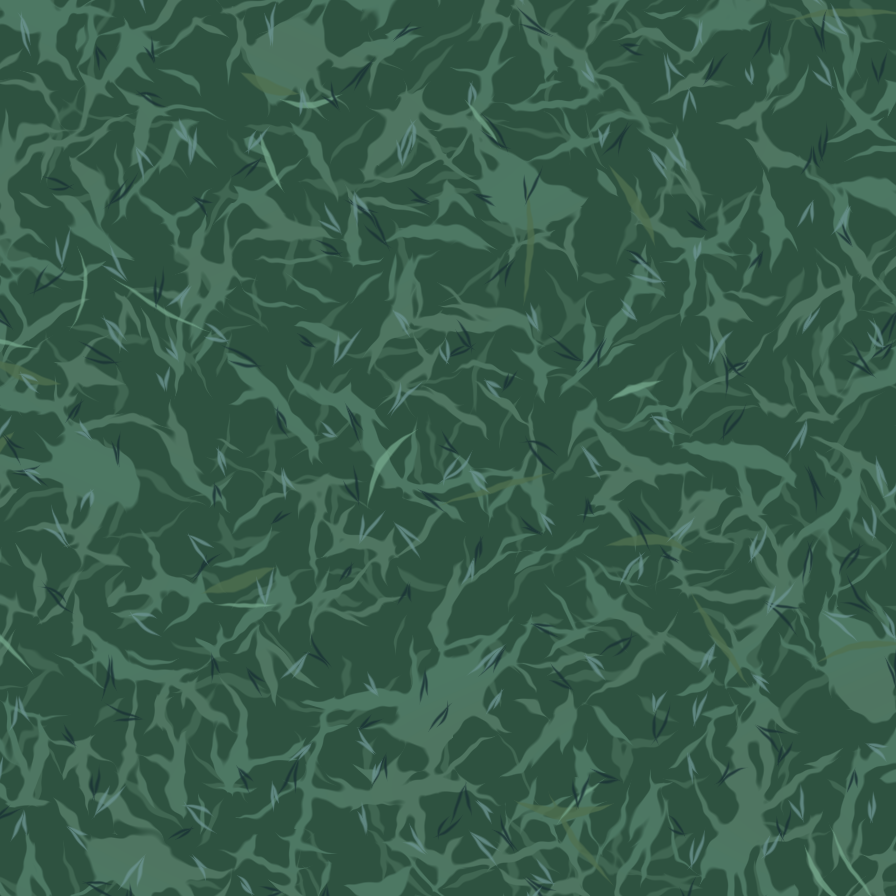
A WebGL 2 fragment shader for this texture:

```glsl
#version 300 es
precision highp float;
// Tangled ragged grass blades on deep green, with fine dark and pale forked straws.

uniform vec2 u_resolution;
out vec4 outColor;

const float TAU = 6.2831853;
const vec3 GROUND = vec3(0.18, 0.32, 0.25);
const vec3 DIM_BLADE = vec3(0.25, 0.40, 0.32);
const vec3 BLADE = vec3(0.31, 0.46, 0.38);
const vec3 OLIVE = vec3(0.31, 0.44, 0.31);
const vec3 DARK_STRAW = vec3(0.10, 0.20, 0.21);
const vec3 PALE_STRAW = vec3(0.42, 0.58, 0.57);
const vec3 MINT = vec3(0.46, 0.66, 0.55);

vec3 hash3(vec2 cell, float seed) {
  vec3 q = fract((cell.xyx + seed) * vec3(0.1031, 0.1030, 0.0973));
  q += dot(q, q.yxz + 33.33);
  return fract((q.xxy + q.yzz) * q.zyx);
}

vec2 rotate(vec2 p, float angle) {
  float c = cos(angle), s = sin(angle);
  return vec2(c * p.x + s * p.y, c * p.y - s * p.x);
}

float smoothMin(float a, float b, float k) {
  float h = max(k - abs(a - b), 0.0) / k;
  return min(a, b) - 0.25 * k * h * h;
}

// Layered sines that roughen outlines
vec2 ragged(vec2 p, float amount, float frequency) {
  for (int i = 0; i < 4; i++) {
    p += amount * sin(rotate(p.yx, 0.9 + float(i) * 1.7) * frequency + float(i) * 2.3);
    amount *= 0.6;
    frequency *= 1.83;
  }
  return p;
}

// Bent, tapered blade centred on the origin and lying along x
float blade(vec2 p, float halfLength, float halfWidth, float bend) {
  float t = p.x / halfLength;
  float y = p.y - bend * (t * t - 0.4);
  return abs(y) - halfWidth * (1.0 - t * t);
}

// One random blade per cell; webbing fills the corners where blades meet
float bladeLayer(vec2 p, float cells, float seed, float share, float girth, float webbing) {
  vec2 g = p * cells, id = floor(g);
  float d = 1.0;
  for (int j = -1; j <= 1; j++)
  for (int i = -1; i <= 1; i++) {
    vec2 cell = id + vec2(i, j);
    vec3 place = hash3(cell, seed), form = hash3(cell, seed + 57.3);
    if (place.z > share) continue;
    vec2 q = rotate(g - cell - place.xy, form.x * TAU);
    float halfLength = mix(0.4, 0.95, form.y);
    float width = girth * mix(0.55, 1.45, form.z);
    float bend = (fract(form.z * 7.0) - 0.5) * 0.5 * halfLength;
    d = smoothMin(d, blade(q, halfLength, width, bend), webbing);
  }
  return d / cells;
}

// Occasional broad clumps
float clumpLayer(vec2 p, float cells, float seed, float share) {
  vec2 g = p * cells, id = floor(g);
  float d = 1.0;
  for (int j = -1; j <= 1; j++)
  for (int i = -1; i <= 1; i++) {
    vec2 cell = id + vec2(i, j);
    vec3 place = hash3(cell, seed), form = hash3(cell, seed + 31.7);
    if (place.z > share) continue;
    vec2 q = rotate(g - cell - place.xy, form.x * TAU) * vec2(0.7, 1.2);
    d = min(d, length(q) - mix(0.08, 0.2, form.y));
  }
  return d / cells;
}

// Pairs of thin straws that share a tip; spread sets how far they turn from upright
float forkLayer(vec2 p, float cells, float seed, float share, float girth, float spread) {
  vec2 g = p * cells, id = floor(g);
  float d = 1.0;
  for (int j = -1; j <= 1; j++)
  for (int i = -1; i <= 1; i++) {
    vec2 cell = id + vec2(i, j);
    vec3 place = hash3(cell, seed), form = hash3(cell, seed + 83.1);
    if (place.z > share) continue;
    float angle = TAU * 0.25 * (form.x > 0.5 ? 1.0 : -1.0) + (form.y - 0.5) * spread;
    float reach = mix(0.14, 0.28, form.z);
    float bend = (fract(form.x * 9.0) - 0.5) * 0.3 * reach;
    vec2 q = g - cell - place.xy;
    vec2 first = rotate(q, angle) - vec2(reach, 0.0);
    vec2 second = rotate(q, angle + mix(0.2, 0.6, fract(form.y * 5.0))) - vec2(reach * 0.75, 0.0);
    d = min(d, blade(first, reach, girth, bend));
    d = min(d, blade(second, reach * 0.75, girth, -bend));
  }
  return d / cells;
}

float cover(float d, float soft) {
  return 1.0 - smoothstep(-soft, soft, d);
}

void main() {
  vec2 p = gl_FragCoord.xy / u_resolution.y;
  float soft = max(0.0014, 0.75 / u_resolution.y);
  vec2 rough = ragged(p, 0.0045, 48.0);
  vec2 wavy = ragged(p, 0.0012, 60.0);

  // Broad blades and clumps
  float body = bladeLayer(rough, 13.0, 11.0, 0.82, 0.09, 0.14);
  body = smoothMin(body, bladeLayer(rough, 22.0, 47.0, 0.68, 0.09, 0.14), 0.008);
  body = smoothMin(body, clumpLayer(rough, 5.0, 5.0, 0.3), 0.02);
  float tint = 0.5 + 0.5 * sin(p.x * 17.0 + 3.0 * sin(p.y * 13.0));
  vec3 color = mix(GROUND, DIM_BLADE, cover(bladeLayer(rough, 20.0, 71.0, 0.6, 0.08, 0.1), soft));
  color = mix(color, BLADE + vec3(-0.01, 0.01, 0.01) * tint, cover(body, soft));
  color = mix(color, OLIVE, 0.8 * cover(bladeLayer(wavy, 14.0, 23.0, 0.06, 0.07, 0.05), soft));

  // Fine straws
  color = mix(color, MINT, 0.75 * cover(bladeLayer(wavy, 16.0, 91.0, 0.06, 0.05, 0.05), soft));
  color = mix(color, DARK_STRAW, 0.85 * cover(forkLayer(wavy, 12.0, 135.0, 0.75, 0.019, 2.6), soft));
  color = mix(color, PALE_STRAW, 0.8 * cover(forkLayer(wavy, 12.0, 163.0, 0.65, 0.024, 1.8), soft));
  outColor = vec4(color, 1.0);
}
```
